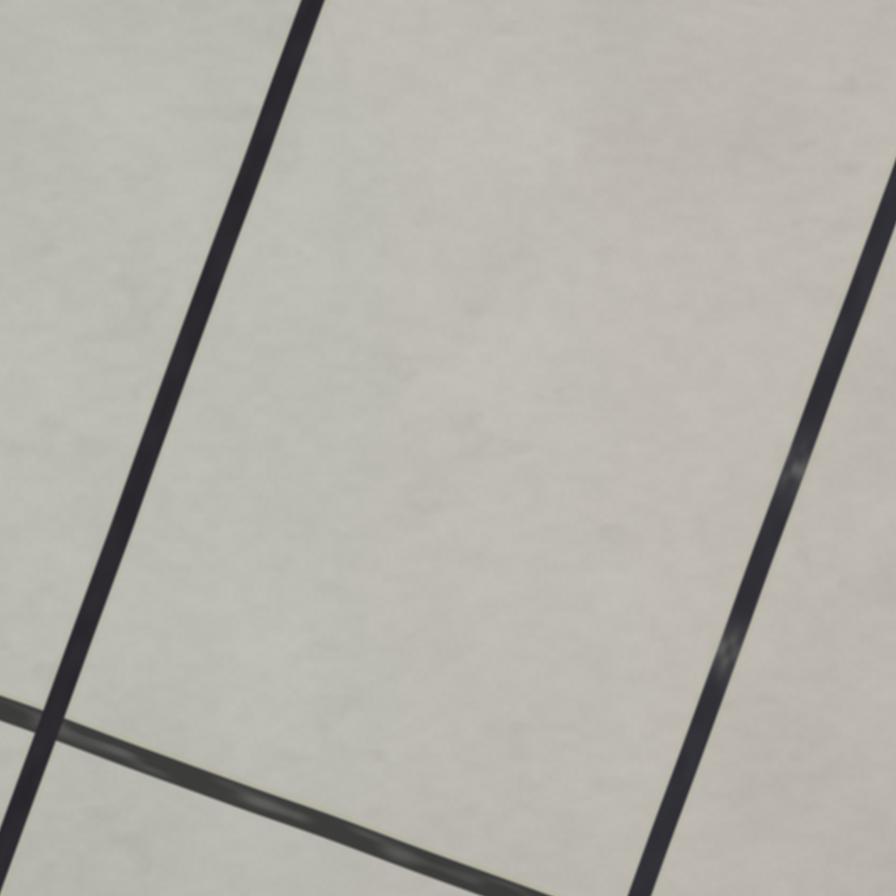
Write a three.js fragment shader that draws this texture.

```glsl
varying vec2 vUv;

const vec2 CORNER = vec2(0.0547, 0.190);   // where two joints cross
const vec2 TILE = vec2(0.684, 1.37);       // tile width and length
const float TILT = 0.349;                  // clockwise turn in radians
const float LONG_HALF = 0.0122;            // half widths of the joints
const float CROSS_HALF = 0.0132;
const float SOFT = 0.0026;
const float WOBBLE = 0.0016;
const float PATCH_GAP = 0.22;              // worn spots along a joint
const float PATCH_START = 0.336;
const float PATCH_MIDDLE = 0.446;

const vec3 TILE_COOL = vec3(0.728, 0.726, 0.698);
const vec3 TILE_WARM = vec3(0.738, 0.721, 0.690);
const vec3 JOINT_DARK = vec3(0.172, 0.162, 0.182);
const vec3 JOINT_BLUE = vec3(0.190, 0.190, 0.212);
const vec3 JOINT_GREY = vec3(0.235, 0.235, 0.232);
const vec3 DUST = vec3(0.41, 0.41, 0.40);
const vec3 FRINGE = vec3(0.70, 0.70, 0.57);

float hash(vec2 p) {
  p = fract(p * vec2(0.1031, 0.1137));
  p += dot(p, p.yx + 33.33);
  return fract((p.x + p.y) * p.x * 17.0);
}

float noise(vec2 p) {
  vec2 cell = floor(p);
  vec2 f = fract(p);
  f = f * f * (3.0 - 2.0 * f);
  return mix(mix(hash(cell), hash(cell + vec2(1.0, 0.0)), f.x),
             mix(hash(cell + vec2(0.0, 1.0)), hash(cell + 1.0), f.x), f.y);
}

float fbm(vec2 p) {
  float sum = 0.0;
  float weight = 0.5;
  for (int i = 0; i < 4; i++) {
    sum += weight * noise(p);
    p = p * 2.03 + 17.3;
    weight *= 0.5;
  }
  return sum;
}

float stripe(float distance, float halfWidth) {
  return 1.0 - smoothstep(halfWidth - SOFT, halfWidth + SOFT, distance);
}

// Pale line just outside a joint
float rim(float distance, float halfWidth) {
  float x = (distance - halfWidth - 0.003) / 0.0025;
  return exp(-x * x);
}

vec3 tileColor(vec2 uv) {
  float warmth = smoothstep(0.1, 0.9, uv.x + 0.25 * (fbm(uv * 5.0 + 40.0) - 0.5));
  vec3 color = mix(TILE_COOL, TILE_WARM, warmth);
  color += 0.035 * (fbm(uv * 7.0 + 60.0) - 0.47);
  color += 0.016 * (noise(uv * vec2(55.0, 90.0) + 90.0) - 0.5);
  color += 0.010 * (noise(uv * 210.0 + 130.0) - 0.5);
  vec2 fromCenter = uv - vec2(0.5, 0.6);
  color += 0.012 - 0.045 * dot(fromCenter, fromCenter);

  // Sparse faint smudges
  float smudge = smoothstep(0.76, 0.9, noise(uv * vec2(19.0, 32.0) + 200.0));
  return color - 0.018 * smudge * noise(uv * 80.0 + 300.0);
}

void main() {
  // Tilted grid coordinates
  float c = cos(TILT);
  float s = sin(TILT);
  vec2 d = vUv - CORNER;
  vec2 p = vec2(c * d.x - s * d.y, s * d.x + c * d.y);
  vec2 index = floor(p / TILE + 0.5);
  vec2 offset = p - index * TILE;
  offset.x += WOBBLE * (noise(vec2(p.y * 9.0, index.x * 7.0 + 20.0)) - 0.5);
  offset.y += WOBBLE * (noise(vec2(p.x * 9.0 + 30.0, index.y + 50.0)) - 0.5);
  vec2 distance = abs(offset);

  float longJoint = stripe(distance.x, LONG_HALF);
  float crossJoint = stripe(distance.y, CROSS_HALF);

  // Tiles and coloured joint rims
  vec3 color = tileColor(vUv);
  float crossRim = rim(distance.y, CROSS_HALF) * step(0.0, offset.y);
  float longRim = rim(distance.x, LONG_HALF) * 0.5;
  color = mix(color, FRINGE, 0.5 * max(crossRim, longRim));

  // Cross joints: grey and dusty along the middle
  float streak = noise(vec2(p.x * 24.0 + 70.0, p.y * 90.0 + 40.0));
  float core = 1.0 - smoothstep(0.002, CROSS_HALF, distance.y);
  vec3 crossColor = mix(JOINT_GREY, DUST, core * 0.75 * smoothstep(0.3, 0.95, streak));
  color = mix(color, crossColor, crossJoint);

  // Long joints: every other one is bluer and worn in spots
  float worn = mod(index.x, 2.0);
  float phase = fract((p.y - PATCH_START) / PATCH_GAP + 0.5) - 0.5;
  float spot = exp(-phase * phase * 60.0);
  spot *= 1.0 - smoothstep(0.15, 0.21, abs(p.y - PATCH_MIDDLE));
  float speckle = noise(p * vec2(130.0, 65.0) + 150.0);
  vec3 longColor = mix(JOINT_DARK, JOINT_BLUE, worn);
  longColor += 0.025 * (noise(p * vec2(90.0, 35.0) + 80.0) - 0.5);
  longColor = mix(longColor, DUST, worn * spot * (0.2 + 0.6 * speckle));
  color = mix(color, longColor, longJoint);

  gl_FragColor = vec4(clamp(color, 0.0, 1.0), 1.0);
}
```
